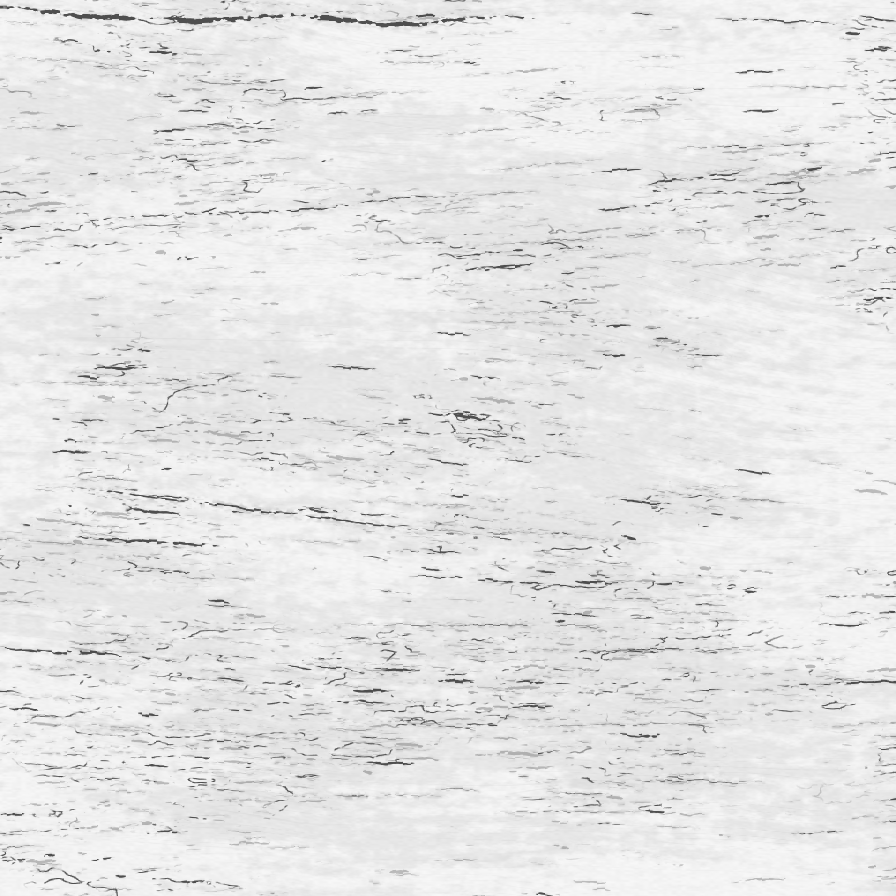
Write a Shadertoy shader that draws this texture.

```glsl
// White weathered wood: pale streaked paint broken by thin, dark, nearly level cracks.
// The paint is stretched fractal noise; the cracks are tapered, ragged strokes
// scattered on several grids and gathered in clusters with fine stepped flake edges.

#define PAINT_LIGHT vec3(0.953)
#define PAINT_SHADE vec3(0.902)
#define CRACK_COLOR vec3(0.24)
#define SPLIT_CELL vec2(0.42, 0.27)
#define LONG_CELL vec2(0.46, 0.12)
#define MEDIUM_CELL vec2(0.15, 0.036)
#define SMALL_CELL vec2(0.04, 0.011)
#define CRACK_WIDTH 0.0012
#define TILT 0.36
#define HALO 0.2
#define GRAIN 0.028

float hash(vec2 p) {
    return fract(sin(dot(p, vec2(127.1, 311.7))) * 43758.5453);
}

float noise(vec2 p) {
    vec2 i = floor(p), f = fract(p);
    f = f * f * (3.0 - 2.0 * f);
    return mix(mix(hash(i), hash(i + vec2(1, 0)), f.x),
               mix(hash(i + vec2(0, 1)), hash(i + vec2(1, 1)), f.x), f.y);
}

float fbm(vec2 p) {
    float sum = 0.0, amp = 0.533;
    for (int i = 0; i < 4; i++) {
        sum += amp * noise(p);
        p = p * 2.03 + vec2(17.3, 9.1);
        amp *= 0.5;
    }
    return sum;
}

// Where the surface is damaged, 0 to 1
float damage(vec2 p) {
    float n = 0.5 * noise(p * vec2(3.0, 6.5) + 4.7) + 0.5 * noise(p * vec2(8.0, 18.0) + 31.0);
    return smoothstep(0.44, 0.72, n);
}

// Slope of the grain, shared by neighbouring cracks
float grainSlope(vec2 p) {
    return (noise(p * vec2(1.8, 4.0) + 12.0) - 0.46) * TILT;
}

// Ink of one layer of cracks, one candidate per grid cell
float cracks(vec2 p, vec2 cell, float width, float density, float seed, float pixel) {
    float ink = 0.0;
    vec2 base = floor(p / cell);
    float speckle = noise(p * vec2(230.0, 400.0) + seed);
    float wear = 0.55 * noise(p * vec2(38.0, 90.0) + seed) + 0.45 * speckle;
    float breaks = smoothstep(0.24, 0.58, wear);
    for (int j = -1; j <= 1; j++)
    for (int i = -1; i <= 1; i++) {
        vec2 id = base + vec2(i, j);
        vec2 key = id + seed;
        vec2 center = (id + vec2(hash(key), hash(key + 41.3))) * cell;
        if (hash(key + 7.7) > density * (0.1 + 0.9 * damage(center))) continue;
        float halfLength = cell.x * mix(0.15, 0.85, pow(hash(key + 23.9), 1.6));
        float x = p.x - center.x;
        float along = x / halfLength;
        if (abs(along) > 1.0) continue;
        // Nearly straight centre line with small abrupt steps
        float row = hash(key + 3.1) * 90.0;
        float bend = (noise(vec2(p.x * 9.0, row)) - 0.5) * min(0.1 * cell.y, 0.012)
                   + (noise(vec2(p.x * 65.0, row + 5.0)) - 0.5) * 0.0024
                   + (hash(vec2(floor(p.x * 120.0), row)) - 0.5) * 0.0022;
        float tilt = grainSlope(center) + (hash(key + 61.0) - 0.5) * 0.06;
        float d = abs(p.y - center.y - tilt * x - bend + (speckle - 0.5) * 0.0012);
        // Tapered body, a few much bolder than the rest, and a grainy shaded rim
        float taper = sqrt(1.0 - along * along);
        float w = width * taper * breaks * mix(0.35, 2.0, pow(hash(key + 83.0), 4.0));
        float body = clamp((w - d) / pixel + 0.5, 0.0, 1.0) * min(1.0, 2.0 * w / pixel);
        float rim = HALO * taper * breaks * smoothstep(0.3, 0.7, speckle) * exp(-d * d / (width * width * 7.0));
        ink = max(ink, max(body, rim));
    }
    return ink;
}

// Broken, stepped hairlines left by lifted flakes in the damaged areas
float flakes(vec2 p, float pixel) {
    vec2 q = p + vec2(0.006, 0.0025) * vec2(noise(p * 150.0), noise(p * 170.0 + 8.0));
    q.y -= grainSlope(p) * 0.05;
    float edge = 0.75 * noise(q * vec2(17.0, 85.0) + 50.0) + 0.25 * noise(q * vec2(60.0, 190.0)) - 0.5;
    float lineDistance = abs(edge) / max(fwidth(edge), 0.0001) * pixel;
    float line = clamp((0.0006 - lineDistance) / pixel + 0.5, 0.0, 1.0);
    float gaps = smoothstep(0.5, 0.72, 0.55 * noise(p * vec2(32.0, 70.0) + 70.0) + 0.45 * noise(p * 210.0));
    return smoothstep(0.1, 0.75, damage(p)) * line * gaps;
}

void mainImage(out vec4 fragColor, in vec2 fragCoord) {
    float pixel = 1.0 / iResolution.y;
    vec2 p = fragCoord * pixel;

    // Paint: broad blotches, brushed streaks and fine mottling along a bent flow
    vec2 flow = p + vec2(0.0, 0.12 * noise(p * vec2(2.0, 3.0)) + 0.008 * noise(p * 11.0));
    float blotches = fbm(flow * vec2(3.0, 8.0) + 2.0);
    float streaks = fbm(flow * vec2(9.0, 85.0) + 20.0);
    float mottling = fbm(p * vec2(70.0, 120.0));
    float paint = 0.46 * blotches + 0.27 * streaks + 0.27 * mottling;
    vec3 color = mix(PAINT_SHADE, PAINT_LIGHT, smoothstep(0.39, 0.56, paint));
    color += GRAIN * (noise(flow * vec2(190.0, 430.0)) - 0.5) - 0.01 * (damage(p) - 0.3);

    // Faint hairlines following the grain
    float hair = abs(noise(flow * vec2(6.0, 130.0) + 60.0) - 0.5);
    color -= 0.03 * (1.0 - smoothstep(0.0, 0.06, hair)) * noise(p * vec2(7.0, 16.0));

    // Cracks, from bold splits to small nicks and pale scuffs
    float ink = cracks(p, SPLIT_CELL, CRACK_WIDTH * 1.7, 0.75, 5.0, pixel);
    ink = max(ink, cracks(p, LONG_CELL, CRACK_WIDTH, 0.8, 11.0, pixel));
    ink = max(ink, cracks(p, MEDIUM_CELL, CRACK_WIDTH * 0.8, 0.62, 37.0, pixel));
    ink = max(ink, cracks(p, SMALL_CELL, CRACK_WIDTH * 0.72, 0.6, 71.0, pixel));
    ink = max(ink, 0.35 * cracks(p, SMALL_CELL * 0.8, CRACK_WIDTH, 0.65, 97.0, pixel));
    ink = max(ink, flakes(p, pixel));
    fragColor = vec4(mix(color, CRACK_COLOR, ink * 0.9), 1.0);
}
```
